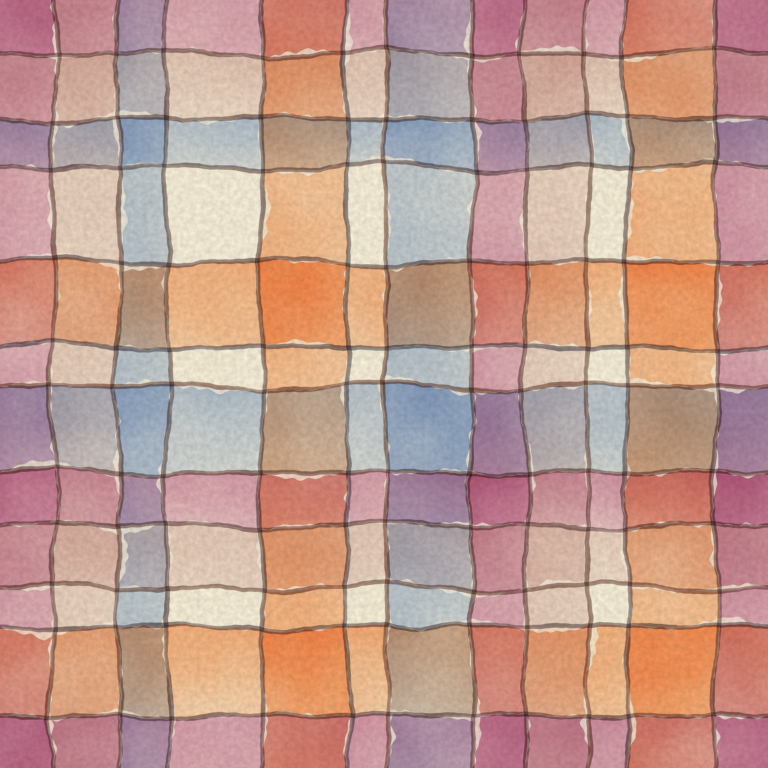
Write a Shadertoy shader that draws this pattern.

```glsl
// Watercolour plaid: one uneven stripe sequence runs across and down, and its
// translucent dyes multiply. Wobbly ink lines cover the borders, with ragged
// slivers of bare paper beside them. All noise wraps, so the tile is seamless.

const vec3 PAPER  = vec3(0.925, 0.895, 0.815);
const vec3 CREAM  = vec3(0.995, 0.995, 0.99);
const vec3 BEIGE  = vec3(0.94, 0.87, 0.87);
const vec3 BLUE   = vec3(0.78, 0.84, 0.94);
const vec3 PINK   = vec3(0.88, 0.69, 0.80);
const vec3 ORANGE = vec3(0.99, 0.79, 0.65);
const vec3 INK_COOL = vec3(0.56, 0.56, 0.61);
const vec3 INK_WARM = vec3(0.66, 0.55, 0.51);

const int N = 11;                       // stripes per tile, each way
const float EDGE[N] = float[N](0.0695, 0.1545, 0.2175, 0.341, 0.452, 0.503,
                               0.615, 0.684, 0.765, 0.816, 0.932);
const vec3 DYE[N] = vec3[N](BEIGE, BLUE, CREAM, ORANGE, CREAM, BLUE,
                            PINK, BEIGE, CREAM, ORANGE, PINK);
const float WARMTH[N] = float[N](0.7, 0.7, 0.5, 0.3, 0.0, 1.0,
                                 0.7, 0.6, 0.8, 0.3, 0.5);

const float LINE_HALF = 0.0029;         // half width of an ink line
const float WOBBLE    = 0.016;          // sway of the lines
const float GAP       = 0.021;          // reach of the bare slivers
const float BARE      = 0.75;           // paleness of the slivers
const float ROW_FADE  = 0.55;           // dye thinning down each row
const float COL_FADE  = 0.25;           // dye thinning across each column
const float CLOUD     = 0.38;           // uneven dye density
const float GRAIN     = 0.075;          // paper tooth

// Unit gradient from an integer hash
vec2 gradient(vec2 cell) {
    uint h = uint(cell.x) * 1597334677u ^ uint(cell.y) * 3812015801u;
    h = (h ^ (h >> 15)) * 2246822519u;
    h = (h ^ (h >> 13)) * 3266489917u;
    float angle = float((h ^ (h >> 16)) & 65535u) * 6.28319 / 65536.0;
    return vec2(cos(angle), sin(angle));
}

// Gradient noise that wraps after a whole number of cells
float noise(vec2 p, float period) {
    vec2 i = floor(p), f = p - i;
    vec2 u = f * f * f * (f * (f * 6.0 - 15.0) + 10.0);
    vec2 a = mod(i, period), b = mod(i + 1.0, period);
    float low  = mix(dot(gradient(a), f),
                     dot(gradient(vec2(b.x, a.y)), f - vec2(1, 0)), u.x);
    float high = mix(dot(gradient(vec2(a.x, b.y)), f - vec2(0, 1)),
                     dot(gradient(b), f - 1.0), u.x);
    return mix(low, high, u.y);
}

float tileNoise(vec2 uv, float cells) { return noise(uv * cells, cells); }

// Wrapping noise along a line; each lane is independent
float laneNoise(float along, float cells, float lane) {
    float x = along * cells, i = floor(x), f = x - i;
    float a = gradient(vec2(mod(i, cells), lane)).x * f;
    float b = gradient(vec2(mod(i + 1.0, cells), lane)).x * (f - 1.0);
    return mix(a, b, f * f * f * (f * (f * 6.0 - 15.0) + 10.0));
}

// Dye of one stripe, denser at its start
vec3 stripe(int i, float across, float fade) {
    float end = i == N - 1 ? EDGE[0] + 1.0 : EDGE[i + 1];
    float t = clamp((across - EDGE[i]) / (end - EDGE[i]), 0.0, 1.0);
    return pow(DYE[i], vec3(1.0 + fade * (0.5 - t)));
}

// All stripes in one direction; also yields their ink and bare slivers
vec3 stripes(float across, float along, float seed, float fade,
             out vec3 ink, out float bare) {
    float soft = max(0.0011, 0.75 / iResolution.y);
    vec3 dye = stripe(N - 1, across + 1.0, fade);
    ink = vec3(1);
    bare = 0.0;
    for (int i = 0; i < N; i++) {
        float lane = seed + float(i);
        float sway = laneNoise(along, 7.0, lane)
                   + 0.3 * laneNoise(along, 23.0, lane + 100.0)
                   + 0.08 * laneNoise(along, 90.0, lane + 200.0);
        float d = across - EDGE[i] - WOBBLE * sway;
        dye = mix(dye, stripe(i, across, fade), smoothstep(-soft, soft, d));

        // Sliver between the border and a wandering wash edge
        float reach = GAP * (laneNoise(along, 9.0, lane + 300.0)
                    + 0.35 * laneNoise(along, 61.0, lane + 400.0));
        float side = reach < 0.0 ? -d : d;
        bare = max(bare, smoothstep(-soft, soft, side)
                       * smoothstep(-soft, soft, abs(reach) - side));

        // Brush line of varying pressure
        float pressure = laneNoise(along, 17.0, lane + 500.0);
        float halfWidth = LINE_HALF * (1.0 + 0.5 * pressure);
        float line = 1.0 - smoothstep(-soft, soft, abs(d) - halfWidth);
        vec3 tint = mix(INK_COOL, INK_WARM, WARMTH[i]);
        ink *= mix(vec3(1), tint, line * (0.9 + 0.3 * pressure));
    }
    return dye;
}

void mainImage(out vec4 fragColor, in vec2 fragCoord) {
    vec2 uv = fragCoord / iResolution.xy;
    float down = 1.0 - uv.y;
    vec3 inkX, inkY;
    float bareX, bareY;
    vec3 dye = stripes(uv.x, down, 0.0, COL_FADE, inkX, bareX)
             * stripes(down, uv.x, 40.0, ROW_FADE, inkY, bareY);

    // Pooled dye over paper, then slivers, ink and tooth
    float cloud = tileNoise(uv, 6.0) + 0.5 * tileNoise(uv, 19.0);
    vec3 color = PAPER * pow(dye, vec3(1.0 + CLOUD * cloud));
    color = mix(color, PAPER, BARE * max(bareX, bareY)) * inkX * inkY;
    float grain = tileNoise(uv, 130.0) + 0.7 * tileNoise(uv, 230.0);
    fragColor = vec4(color * (1.0 + GRAIN * grain), 1.0);
}
```
